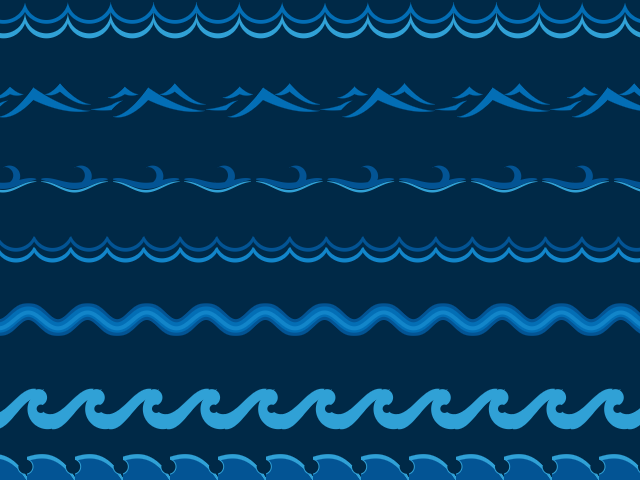
A Shadertoy shader for this pattern:

```glsl
// Seven horizontal borders of stylised sea waves on deep navy: scallops, peaks,
// curls, a banded sine and rolling surf. Each motif is a signed distance inside
// a cell repeated along x, then painted with a one-pixel soft edge.

const float PI = 3.14159265;
const float HEIGHT = 576.0; // layout units per canvas height, y runs downward

const vec3 NAVY  = vec3(0.00, 0.16, 0.28);
const vec3 DEEP  = vec3(0.01, 0.33, 0.58);
const vec3 MID   = vec3(0.01, 0.43, 0.71);
const vec3 AZURE = vec3(0.07, 0.52, 0.79);
const vec3 SKY   = vec3(0.19, 0.63, 0.84);

vec3 paint(vec3 base, vec3 ink, float d, float pixel) {
    return mix(base, ink, clamp(0.5 - d / pixel, 0.0, 1.0));
}

// Coordinate inside a repeated cell whose left edge is at start
vec2 cell(vec2 p, float period, float start) {
    return vec2(mod(p.x - start, period), p.y);
}

float disc(vec2 p, vec2 center, float radius) {
    return length(p - center) - radius;
}

float capsule(vec2 p, vec2 a, vec2 b, float radius) {
    vec2 ab = b - a;
    return length(p - a - ab * clamp(dot(p - a, ab) / dot(ab, ab), 0.0, 1.0)) - radius;
}

// Circle given by half chord, sagitta and lowest point
float bowl(vec2 p, float halfChord, float sag, float bottom) {
    float r = (halfChord * halfChord + sag * sag) / (2.0 * sag);
    return disc(p, vec2(0.0, bottom - r), r);
}

// Hanging crescents; bottoms and sags are (inner, outer)
float scallop(vec2 p, float period, float start, float tip, vec2 bottoms, vec2 sags) {
    float h = 0.5 * period;
    vec2 q = cell(p, period, start) - vec2(h, 0.0);
    float inner = bowl(q, h, sags.x, bottoms.x);
    float outer = bowl(q, h, sags.y, bottoms.y);
    return max(max(outer, -inner), tip - p.y);
}

// Pointed crest with two tapering wings, each given as (length, drop)
float peak(vec2 p, vec2 apex, vec2 left, vec2 right, float thickness) {
    vec2 q = p - apex;
    vec2 wing = q.x < 0.0 ? left : right;
    float s = abs(q.x) / wing.x;
    float top = wing.y * (1.0 - pow(max(1.0 - s, 0.0), 1.7));
    float w = 0.5 * thickness * (1.0 - s);
    return 0.8 * max(abs(q.y - top - w) - w, abs(q.x) - wing.x);
}

float mountains(vec2 p) {
    vec2 q = cell(p, 137.8, -28.9) - vec2(68.9, 0.0);
    float d = peak(q, vec2(0.0, 105.0), vec2(42.0, 35.0), vec2(68.0, 28.0), 15.0);
    d = min(d, peak(q, vec2(-28.0, 104.0), vec2(20.0, 13.0), vec2(16.0, 9.0), 9.0));
    d = min(d, peak(q, vec2(32.0, 100.0), vec2(18.0, 13.0), vec2(37.0, 25.0), 10.0));
    return min(d, peak(q, vec2(-44.0, 126.0), vec2(25.0, 5.0), vec2(13.0, -5.0), 6.0));
}

// Dipping ribbon, pointed at both ends
float ribbon(vec2 q, float span, float y, float dip, float halfWidth) {
    float s = q.x / span;
    float mid = y + dip * (0.5 - 0.5 * cos(2.0 * PI * s));
    float w = halfWidth * sqrt(max(sin(PI * clamp(s, 0.0, 1.0)), 0.0));
    return max(abs(q.y - mid) - w, q.x - span);
}

float curl(vec2 q) {
    float hook = max(disc(q, vec2(48.0, 211.5), 12.8), -disc(q, vec2(42.5, 210.5), 10.0));
    return min(hook, ribbon(q, 80.0, 215.0, 8.0, 3.7));
}

float sineLine(vec2 p, float y, float amplitude, float period, float crest) {
    float k = 2.0 * PI / period;
    float a = k * (p.x - crest);
    float slope = amplitude * k * sin(a);
    return (p.y - y + amplitude * cos(a)) / sqrt(1.0 + slope * slope);
}

// Rolling surf: S-shaped back, round belly and overhanging tip
float surf(vec2 p) {
    vec2 q = cell(p, 69.2, -7.2) - vec2(7.2, 0.0);
    float a = PI * (q.x + 7.2) / 50.2;
    float slope = 17.0 * PI / 50.2 * sin(a);
    float w = 7.2 + 1.8 * cos(a) + 2.2 * sin(a);
    float back = (abs(q.y - 489.0 - 17.0 * cos(a)) - w) / sqrt(1.0 + slope * slope);
    back = max(back, q.x - 43.0);
    float hollow = capsule(q, vec2(60.0, 484.0), vec2(66.0, 468.0), 13.0);
    float belly = max(disc(q, vec2(57.0, 491.0), 24.0), -hollow);
    belly = max(belly, 32.0 - q.x);
    float d = min(min(back, belly), disc(q, vec2(46.5, 477.0), 10.0));
    return max(d, -disc(q, vec2(49.0, 490.5), 5.0));
}

// Leaning crests: x is the distance below the top edge, y the notch at the front
vec2 breaker(vec2 p) {
    float period = 57.2;
    vec2 q = cell(p, period, 33.0);
    float s = q.x / period;
    float top = 548.0 - 18.0 * s * (1.0 - s) + 25.0 * s * s * s;
    float wrapped = mod(q.x + 0.5 * period, period) - 0.5 * period;
    float notch = disc(vec2(wrapped, q.y), vec2(-2.5, 560.0), 8.5);
    return vec2((q.y - top) * 0.85, notch);
}

void mainImage(out vec4 fragColor, in vec2 fragCoord) {
    float pixel = HEIGHT / iResolution.y;
    vec2 p = vec2(fragCoord.x, iResolution.y - fragCoord.y) * pixel;
    vec3 col = NAVY;

    // Pointed scallops and mountain waves
    col = paint(col, MID, scallop(p, 51.43, 30.0, 3.0, vec2(24.0, 28.5), vec2(21.0, 14.0)), pixel);
    col = paint(col, SKY, scallop(p, 51.43, 30.0, 15.0, vec2(40.0, 46.0), vec2(25.0, 18.0)), pixel);
    col = paint(col, MID, mountains(p), pixel);

    // Small curls with a bright underline
    vec2 q = cell(p, 85.9, 49.3);
    col = paint(col, DEEP, curl(q), pixel);
    col = paint(col, SKY, ribbon(q, 80.0, 218.0, 11.5, 1.5), pixel);

    // Blunt scallops
    col = paint(col, DEEP, scallop(p, 43.82, 41.0, 284.0, vec2(297.5, 302.0), vec2(15.5, 12.0)), pixel);
    col = paint(col, AZURE, scallop(p, 43.82, 41.0, 297.0, vec2(310.0, 315.0), vec2(15.0, 12.0)), pixel);

    // Layered sine band
    float band = sineLine(p, 383.5, 9.5, 71.1, 34.0);
    col = paint(col, DEEP, abs(band) - 10.0, pixel);
    col = paint(col, MID, abs(band) - 6.2, pixel);
    col = paint(col, AZURE, abs(band - 1.0) - 2.4, pixel);

    // Rolling surf and the breakers along the bottom edge
    col = paint(col, SKY, surf(p), pixel);
    vec2 b = breaker(p);
    col = paint(col, SKY, max(-b.x, -b.y), pixel);
    col = paint(col, DEEP, max(4.5 - b.x, 1.2 - b.y), pixel);

    fragColor = vec4(col, 1.0);
}
```
